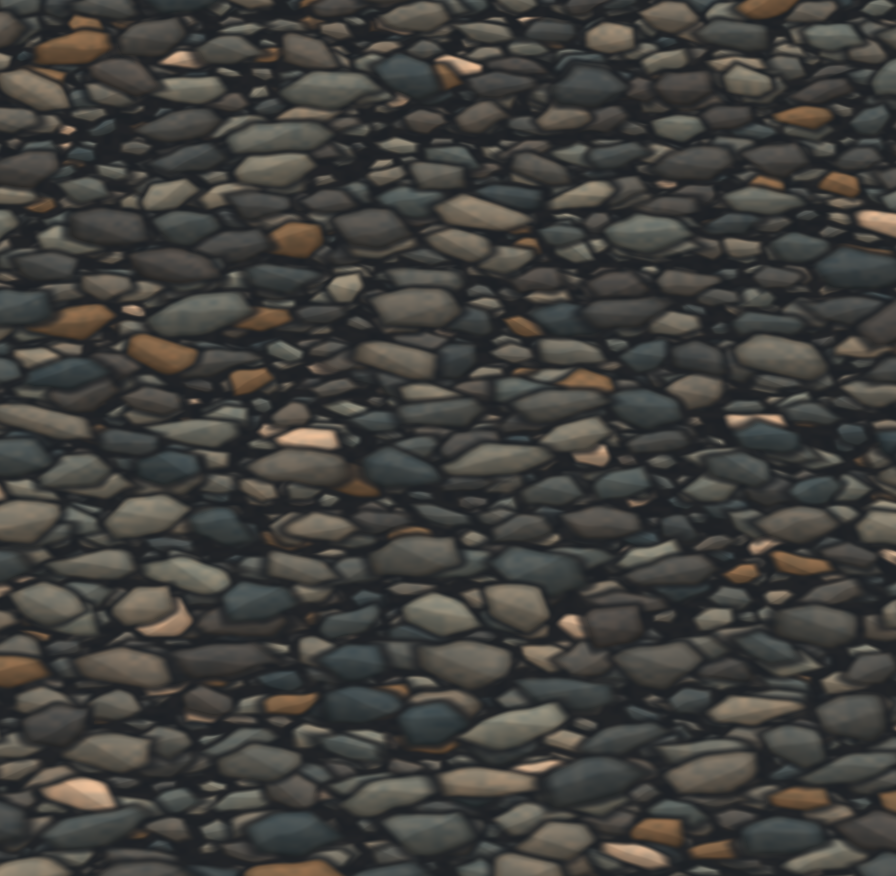
Reproduce this texture procedurally as a Shadertoy shader.

```glsl
// Bed of flat, angular pebbles in muted greys with a few tan and ochre ones.
// Jittered grids of rounded convex polygons are composed front to back, from
// large to small; each stone lays a soft contact shadow on those beneath it.

#define LAYERS 5
#define SIDES 6
#define SMALL_CELL 0.050
#define LARGE_CELL 0.128
#define FLATNESS 0.50
#define TILT 0.28
#define SOFTNESS 0.0038
#define SHADOW_WIDTH 0.0075
#define SHADOW_STRENGTH 0.80
#define PERSPECTIVE 0.28
#define GAP_COLOR vec3(0.125, 0.135, 0.148)

// Three random values in 0..1 from a 3D key
vec3 hash3(vec3 p) {
    p = fract(p * vec3(0.1031, 0.1030, 0.0973));
    p += dot(p, p.yxz + 33.33);
    return fract((p.xxy + p.yxx) * p.zyx);
}

float hash1(vec2 p) {
    vec3 q = fract(p.xyx * 0.1031);
    q += dot(q, q.yzx + 33.33);
    return fract((q.x + q.y) * q.z);
}

float noise(vec2 p) {
    vec2 i = floor(p), f = fract(p);
    f = f * f * (3.0 - 2.0 * f);
    return mix(mix(hash1(i), hash1(i + vec2(1, 0)), f.x),
               mix(hash1(i + vec2(0, 1)), hash1(i + 1.0), f.x), f.y);
}

// Rounded convex polygon: smooth maximum of randomly turned half planes
float stoneDistance(vec2 q, float seed) {
    float d = -1.0;
    for (int i = 0; i < SIDES; i++) {
        seed = fract(seed * 7.31 + 0.377);
        float angle = 6.2832 * (float(i) + 0.5 * seed) / float(SIDES);
        float reach = 0.66 + 0.40 * fract(seed * 5.7);
        float plane = dot(q, vec2(cos(angle), sin(angle))) - reach;
        float blend = max(0.16 - abs(d - plane), 0.0);
        d = max(d, plane) + blend * blend * 1.56;
    }
    return d;
}

// Mostly cool to warm greys, rarely pale tan or ochre
vec3 stoneColor(vec3 h) {
    vec3 color = mix(vec3(0.255, 0.268, 0.270), vec3(0.510, 0.480, 0.420), h.x * sqrt(h.x));
    color += mix(vec3(-0.024, 0.004, 0.014), vec3(0.024, -0.002, -0.016), h.y);
    if (h.z > 0.965) color = vec3(0.74, 0.62, 0.51);
    else if (h.z > 0.92) color = vec3(0.47, 0.365, 0.265);
    return color;
}

// Lit from above, with one crease and dimmed edges
vec3 shadeStone(vec2 q, float d, vec3 key) {
    vec3 h = hash3(key + vec3(0, 0, 93));
    float light = mix(0.76, 1.10, smoothstep(-0.9, 0.7, q.y));
    float crease = q.y + q.x * (fract(h.x * 9.0) - 0.5) * 2.0 + 0.5 * (h.y - 0.5);
    light *= mix(0.92, 1.06, smoothstep(-0.12, 0.12, crease));
    light *= mix(0.74, 1.0, smoothstep(0.0, 0.3, -d));
    return stoneColor(h) * light;
}

// Adds one grid of stones behind those already seen; light.a is what still shows
vec4 addLayer(vec4 light, vec2 p, float layer) {
    float t = layer / float(LAYERS - 1);
    vec2 cell = mix(LARGE_CELL, SMALL_CELL, t) * vec2(1.0, FLATNESS);
    float presence = mix(0.55, 1.0, t);
    // Four nearest cells; nearer rows come first
    for (int n = 0; n < 4; n++) {
        float row = floor(p.y / cell.y - 0.5) + float(n / 2);
        float shift = fract(row * 0.618 + layer * 0.37);
        float column = floor(p.x / cell.x + shift - 0.5) + float(n % 2);
        vec3 key = vec3(column, row, layer * 131.0 + 3.0);
        vec3 place = hash3(key);
        if (place.z > presence) continue;
        vec2 center = vec2(column - shift, row) + 0.5 + 0.42 * (place.xy - 0.5);
        vec3 form = hash3(key + vec3(0, 0, 41));
        vec2 slope = normalize(vec2(1.0, TILT * (form.x * 2.0 - 1.0)));
        vec2 q = p - center * cell;
        q = vec2(dot(q, slope), dot(q, vec2(-slope.y, slope.x)));
        vec2 halfSize = cell * mix(vec2(0.34, 0.35), vec2(0.55, 0.49), form.yz);
        q /= halfSize;
        if (dot(q, q) > 4.5) continue;

        float d = stoneDistance(q, fract(form.x * 3.7 + place.z));
        float edge = d * halfSize.y;
        if (edge > SHADOW_WIDTH) continue;
        float cover = 1.0 - smoothstep(-SOFTNESS, SOFTNESS * 0.4, edge);
        if (cover > 0.0) light.rgb += light.a * cover * shadeStone(q, d, key);
        light.a *= 1.0 - cover;
        float shadow = SHADOW_STRENGTH * (1.0 - smoothstep(0.0, SHADOW_WIDTH, edge));
        light.rgb += light.a * shadow * GAP_COLOR;
        light.a *= 1.0 - shadow;
        if (light.a < 0.02) break;
    }
    return light;
}

void mainImage(out vec4 fragColor, in vec2 fragCoord) {
    vec2 p = fragCoord / iResolution.y;
    // Stones shrink slightly toward the top
    p.x = (p.x - 0.5) * (0.92 + PERSPECTIVE * p.y) + 2.0;
    p.y += 0.5 * PERSPECTIVE * p.y * p.y + 1.0;
    // Gentle warp for uneven outlines
    p += vec2(0.005, -0.004) * (noise(p * 40.0) - 0.5);

    vec4 light = vec4(0, 0, 0, 1);
    for (int layer = 0; layer < LAYERS; layer++) {
        light = addLayer(light, p + float(layer) * vec2(0.371, 0.233), float(layer));
        if (light.a < 0.02) break;
    }
    vec3 color = light.rgb + light.a * GAP_COLOR;
    // Fine mottling of the surfaces
    color *= mix(vec3(0.91, 0.94, 0.96), vec3(1.10, 1.06, 1.03), noise(p * vec2(85, 140)));
    fragColor = vec4(color, 1.0);
}
```
